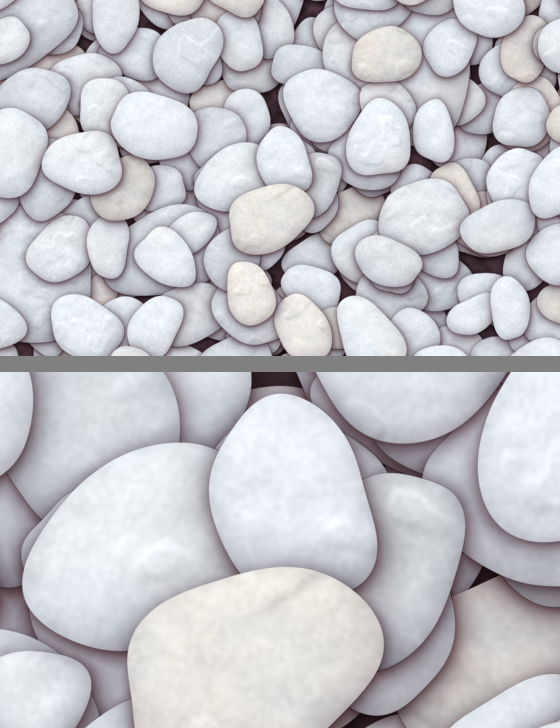
Top: the whole. Bottom: its middle third, enlarged.
Reproduce this texture procedurally as a WebGL 2 fragment shader.

```glsl
#version 300 es
precision highp float;
// A bed of smooth white pebbles, heaped in layers under soft overhead light.
#define LAYERS 5
#define JITTER 0.25
#define LUMPINESS 0.05
#define CONTACT_SHADOW 0.52
#define WIDE_SHADOW 0.17
#define EDGE_SHADE 0.20
#define RELIEF 0.10
#define CHIP_DEPTH 0.06
#define WARM_SHARE 0.13
#define COOL_WHITE vec3(0.912, 0.938, 0.960)
#define WARM_WHITE vec3(0.940, 0.922, 0.895)
#define SOIL vec3(0.34, 0.25, 0.29)
uniform vec2 u_resolution;
out vec4 fragColor;

// Integer hash: three values from 0 to 1
vec3 hash3(ivec3 cell) {
    uvec3 v = uvec3(cell) * 1664525u + 1013904223u;
    for (int i = 0; i < 2; i++) {
        v.x += v.y * v.z;
        v.y += v.z * v.x;
        v.z += v.x * v.y;
        v ^= v >> 16u;
    }
    return vec3(v >> 8u) / exp2(24.0);
}

float valueNoise(vec2 p) {
    ivec2 i = ivec2(floor(p));
    vec2 f = fract(p);
    f = f * f * (3.0 - 2.0 * f);
    float a = hash3(ivec3(i, 91)).x, b = hash3(ivec3(i + ivec2(1, 0), 91)).x;
    float c = hash3(ivec3(i + ivec2(0, 1), 91)).x, d = hash3(ivec3(i + 1, 91)).x;
    return mix(mix(a, b, f.x), mix(c, d, f.x), f.y);
}

float fbm(vec2 p) {
    return 0.6 * valueNoise(p) + 0.4 * valueNoise(p * 2.3 + 7.3);
}

// Shallow dents with a firm border
float chip(vec2 p) {
    return smoothstep(0.60, 0.72, fbm(p * 0.9 + 31.0));
}

mat2 rotation(float a) {
    float c = cos(a), s = sin(a);
    return mat2(c, s, -s, c);
}

// Darkening, neutral when faint and plum when deep
vec3 shadow(float amount) {
    float plum = 0.35 * min(amount, 0.9);
    return exp(-amount * vec3(1.0, 1.02 + plum, 0.93 + plum));
}

// Stone surface: t runs from 0 in the middle to 1 at the rim
vec3 stoneColour(vec2 p, float t, float facing, vec2 light, vec3 rnd, vec3 kind) {
    vec2 s = p * 17.0 + rnd.xy * 60.0;
    float grain = fbm(s);
    float warm = step(kind.x, WARM_SHARE) * (0.5 + 0.6 * grain)
               + 0.35 * kind.y * smoothstep(0.45, 0.75, valueNoise(s * 0.5));
    vec3 col = mix(COOL_WHITE, WARM_WHITE, min(warm, 1.0));
    col *= 1.015 - 0.06 * smoothstep(0.5, 1.0, kind.z);
    // Uneven surface, chips and fine mottling
    col += RELIEF * (grain - fbm(s + light * 0.3));
    col += CHIP_DEPTH * step(0.35, rnd.z) * (chip(s) - chip(s + light * 0.16));
    col -= 0.05 * (fbm(s * 3.5) - 0.5) + 0.045 * (valueNoise(s * 11.0) - 0.5);
    // Rounded flanks, darker away from the light
    float dim = EDGE_SHADE * t * t * t * (0.35 - 0.65 * facing) + 0.07 * pow(t, 9.0);
    return col * shadow(max(dim, -0.03));
}

void main() {
    vec2 uv = gl_FragCoord.xy / u_resolution.y;
    float soft = 0.9 / u_resolution.y, occlusion = 0.0;
    vec3 col = SOIL * (0.5 + 0.8 * fbm(uv * 40.0));
    for (int layer = 0; layer < LAYERS; layer++) {
        // Fill layers below, then sparse boulders, then loose stones
        bool boulders = layer == 2;
        float cellSize = boulders ? 0.36 : 0.155 + 0.010 * float(layer);
        float share = layer == 0 ? 1.0 : (boulders ? 0.42 : 0.80 - 0.07 * float(layer));
        mat2 turn = rotation(0.6 + 1.9 * float(layer));
        vec2 q = turn * uv / cellSize + 13.7 * float(layer + 1);
        ivec2 home = ivec2(floor(q));
        for (int k = 0; k < 9; k++) {
            ivec2 cell = home + ivec2(k % 3, k / 3) - 1;
            vec3 place = hash3(ivec3(cell, layer * 4));
            if (place.z > share) continue;
            vec3 form = hash3(ivec3(cell, layer * 4 + 1));
            vec3 kind = hash3(ivec3(cell, layer * 4 + 2));
            // Blunt ellipse with a lumpy outline
            mat2 spin = rotation(6.2832 * form.x);
            vec2 centre = vec2(cell) + 0.5 + JITTER * (2.0 * place.xy - 1.0);
            vec2 p = spin * (q - centre) * cellSize;
            vec2 light = spin * turn * normalize(vec2(-0.35, 1.0));
            float size = cellSize * mix(layer == 0 ? 0.56 : 0.44, 0.65, form.y);
            vec2 axes = size * vec2(1.0, mix(0.62, 0.92, form.z));
            vec2 e = p / axes;
            e.y *= 1.0 + 0.28 * (kind.y - 0.5) * clamp(e.x, -1.2, 1.2);
            float angle = atan(e.y, e.x + 1e-5);
            float rim = 1.0 + LUMPINESS * (sin(3.0 * angle + 6.3 * kind.z)
                      + 0.7 * sin(2.0 * angle + 6.3 * kind.x) + 0.4 * sin(5.0 * angle + 40.0 * kind.y));
            float r = pow(length(pow(abs(e) + 1e-4, vec2(1.13))), 1.0 / 1.13);
            vec2 slope = e / axes;
            float steepness = length(slope) + 1e-4;
            float d = (r - rim) * r / steepness, facing = dot(slope, light) / steepness;
            // The deepest shadow on each surface rules; a new stone clears it
            float gap = max(d, 0.0);
            float shade = CONTACT_SHADOW * exp(-gap / 0.008) + WIDE_SHADOW * exp(-gap / 0.025);
            shade *= 0.85 - 0.4 * facing;
            occlusion = max(occlusion, shade) + 0.4 * min(occlusion, shade);
            if (d < soft) {
                float cover = 1.0 - smoothstep(-soft, soft, d);
                vec3 stone = stoneColour(p, min(r / rim, 1.0), facing, light, form, kind);
                col = mix(col * shadow(occlusion), stone, cover);
                occlusion = cover > 0.99 ? 0.0 : -log(mix(1.0, 1.0, cover));
            }
        }
    }
    fragColor = vec4(clamp(col * shadow(occlusion), 0.0, 1.0), 1.0);
}
```
